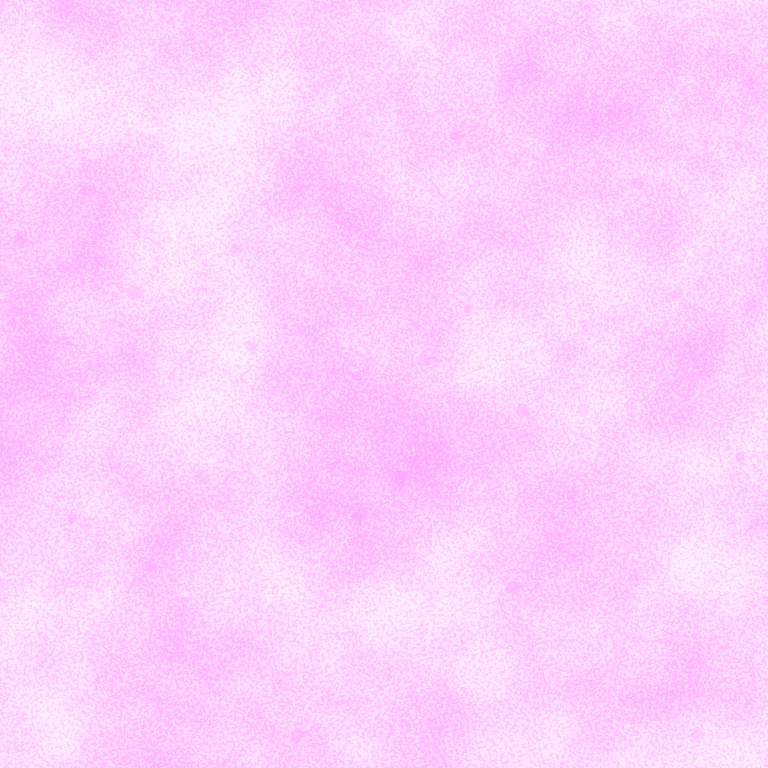
This texture is drawn by a three.js fragment shader. Its source:

```glsl
// Pale pink mottled paper: soft clouds, fine sharp speckle and a few small blots.
varying vec2 vUv;

const vec3 PALE_PINK = vec3(1.0, 0.935, 1.0);
const vec3 DEEP_PINK = vec3(1.0, 0.655, 1.0);

const float BASE_DEPTH = 0.43;      // mean position between pale and deep
const float CLOUD_SCALE = 4.5;      // largest cloud cells across the canvas
const float CLOUD_GAIN = 0.62;      // strength kept by each finer octave
const float CLOUD_STRENGTH = 0.36;
const int CLOUD_OCTAVES = 6;

const float COARSE_GRAIN = 187.0;   // grain cells across the canvas
const float FINE_GRAIN = 323.0;
const float GRAIN_EDGE = 0.28;      // half width of the speck threshold
const float GRAIN_FOLLOW = 0.25;    // how far specks gather in dark clouds
const float GRAIN_STRENGTH = 0.42;

const float BLOT_CELLS = 14.0;
const float BLOT_SHARE = 0.16;      // share of cells that hold a blot
const float BLOT_RADIUS = 0.008;
const float BLOT_WOBBLE = 0.006;
const float BLOT_EDGE = 0.0015;
const float BLOT_STRENGTH = 0.28;

const mat2 TURN = mat2(0.8, 0.6, -0.6, 0.8);

vec2 hash2(vec2 p) {
  vec3 q = fract(p.xyx * vec3(0.1031, 0.1030, 0.0973));
  q += dot(q, q.yzx + 33.33);
  return fract((q.xx + q.yz) * q.zy);
}

vec2 gradient(vec2 cell) {
  float angle = 6.2831853 * hash2(cell).x;
  return vec2(cos(angle), sin(angle));
}

float gradientNoise(vec2 p) {
  vec2 cell = floor(p);
  vec2 f = fract(p);
  vec2 u = f * f * f * (f * (f * 6.0 - 15.0) + 10.0);
  vec2 right = vec2(1.0, 0.0);
  vec2 up = vec2(0.0, 1.0);
  float bottom = mix(dot(gradient(cell), f),
                     dot(gradient(cell + right), f - right), u.x);
  float top = mix(dot(gradient(cell + up), f - up),
                  dot(gradient(cell + 1.0), f - 1.0), u.x);
  return mix(bottom, top, u.y);
}

// Layered noise, turned at each octave to hide the lattice.
float clouds(vec2 uv) {
  vec2 p = uv * CLOUD_SCALE + vec2(17.3, 41.7);
  float sum = 0.0;
  float amplitude = 1.0;
  for (int i = 0; i < CLOUD_OCTAVES; i++) {
    sum += amplitude * gradientNoise(p);
    p = TURN * p * 2.03 + vec2(31.4, 12.9);
    amplitude *= CLOUD_GAIN;
  }
  return sum;
}

float grain(vec2 uv) {
  vec2 p = TURN * uv;
  return 0.7 * gradientNoise(p * COARSE_GRAIN + 211.5)
       + gradientNoise(TURN * p * FINE_GRAIN + 437.2);
}

// Sparse ragged spots, each kept inside its own cell.
float blots(vec2 uv) {
  vec2 cell = floor(uv * BLOT_CELLS);
  vec2 traits = hash2(cell + 71.0);
  vec2 center = (cell + mix(vec2(0.25), vec2(0.75), hash2(cell + 139.0))) / BLOT_CELLS;
  float radius = BLOT_RADIUS * mix(0.65, 1.15, traits.y);
  float wobble = BLOT_WOBBLE * gradientNoise(uv * 95.0 + 53.0);
  float edge = length(uv - center) - radius + wobble;
  float present = step(traits.x, BLOT_SHARE);
  float fade = mix(0.35, 1.0, fract(traits.y * 7.0));
  return present * fade * (1.0 - smoothstep(-BLOT_EDGE, BLOT_EDGE, edge));
}

void main() {
  float cloud = clouds(vUv);
  float speck = smoothstep(-GRAIN_EDGE, GRAIN_EDGE, grain(vUv) + GRAIN_FOLLOW * cloud);

  float depth = BASE_DEPTH + CLOUD_STRENGTH * cloud;
  float spot = blots(vUv);
  depth += GRAIN_STRENGTH * (speck - 0.5) * (1.0 - 0.6 * spot);
  depth += BLOT_STRENGTH * spot;

  gl_FragColor = vec4(mix(PALE_PINK, DEEP_PINK, clamp(depth, 0.0, 1.0)), 1.0);
}
```
